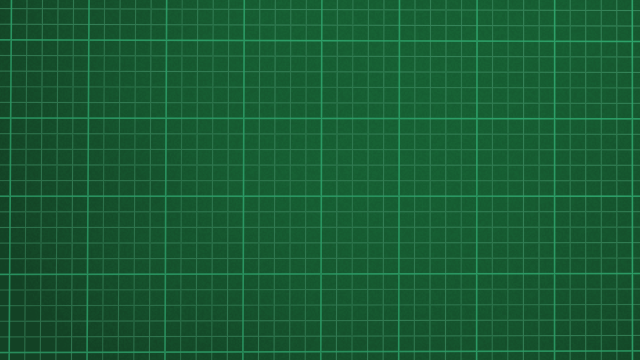
A Shadertoy shader for this pattern:

```glsl
const float CELL = 0.0432;         // small square, in canvas heights
const float CELLS_PER_BLOCK = 5.0;
const float THIN_WIDTH = 0.0029;
const float BOLD_WIDTH = 0.0044;

const vec3 MAT_DARK = vec3(0.075, 0.260, 0.145);
const vec3 MAT_LIGHT = vec3(0.090, 0.390, 0.208);
const vec3 THIN_INK = vec3(0.215, 0.520, 0.355);
const vec3 BOLD_INK = vec3(0.180, 0.640, 0.420);

float hash(vec2 p) {
    vec3 q = fract(vec3(p.xyx) * 0.1031);
    q += dot(q, q.yzx + 33.33);
    return fract((q.x + q.y) * q.z);
}

float noise(vec2 p) {
    vec2 cell = floor(p);
    vec2 f = fract(p);
    f = f * f * (3.0 - 2.0 * f);
    float low = mix(hash(cell), hash(cell + vec2(1.0, 0.0)), f.x);
    float high = mix(hash(cell + vec2(0.0, 1.0)), hash(cell + 1.0), f.x);
    return mix(low, high, f.y);
}

// Fraction of a box filter covered by a line at the given distance
float lineCoverage(float dist, float width, float blur) {
    float right = min(dist + 0.5 * blur, 0.5 * width);
    float left = max(dist - 0.5 * blur, -0.5 * width);
    return clamp((right - left) / blur, 0.0, 1.0);
}

// Ink of one set of parallel lines: x = thin, y = bold
vec2 ruledLines(float across, float along, float seed, float blur) {
    float index = round(across / CELL);
    float dist = abs(across - index * CELL);
    float blockIndex = round(index / CELLS_PER_BLOCK);
    float isBold = 1.0 - step(0.5, abs(index - blockIndex * CELLS_PER_BLOCK));

    float lineTone = hash(vec2(index + 80.0, seed));
    float wear = noise(vec2(along * 9.0 + 40.0, index * 3.7 + seed + 200.0));
    float thinTone = 0.66 + 0.22 * lineTone + 0.18 * wear;
    float boldTone = 0.84 + 0.16 * wear;
    float thin = lineCoverage(dist, THIN_WIDTH, blur) * thinTone;
    float bold = lineCoverage(dist, BOLD_WIDTH, blur) * boldTone;
    return vec2(thin * (1.0 - isBold), bold * isBold);
}

// Slight lean and perspective of the mat
vec2 matPosition(vec2 p) {
    float x = p.x - 0.0037 - p.y * (0.003 - 0.004 * p.x);
    float y = (p.y + 0.045) * (1.0 + 0.006 * p.x);
    return vec2(x, y);
}

vec3 matSurface(vec2 p) {
    // Soft light from the upper right, fading to the edges
    vec2 fromLight = (p - vec2(0.24, 0.25)) * vec2(0.80, 0.95);
    float light = 0.92 - 0.95 * dot(fromLight, fromLight);
    light += 0.16 * (noise(p * 4.0 + 20.0) - 0.5);
    light += 0.22 * (noise(p * 260.0 + 500.0) - 0.5);
    return mix(MAT_DARK, MAT_LIGHT, clamp(light, 0.0, 1.0));
}

void mainImage(out vec4 fragColor, in vec2 fragCoord) {
    vec2 p = (fragCoord - 0.5 * iResolution.xy) / iResolution.y;
    vec2 grid = matPosition(p);
    float blur = max(1.0 / iResolution.y, 0.003);

    vec2 vertical = ruledLines(grid.x, grid.y, 3.0, blur);
    vec2 horizontal = ruledLines(grid.y, grid.x, 17.0, blur);
    vec2 ink = max(vertical, horizontal);

    // Ink dims a little with the light on the mat
    vec3 color = matSurface(p);
    float shade = 0.96 + 0.10 * p.x * 0.5 + 0.05 * p.y;
    color = mix(color, THIN_INK * shade, ink.x);
    color = mix(color, BOLD_INK * shade, ink.y);
    fragColor = vec4(color, 1.0);
}
```
